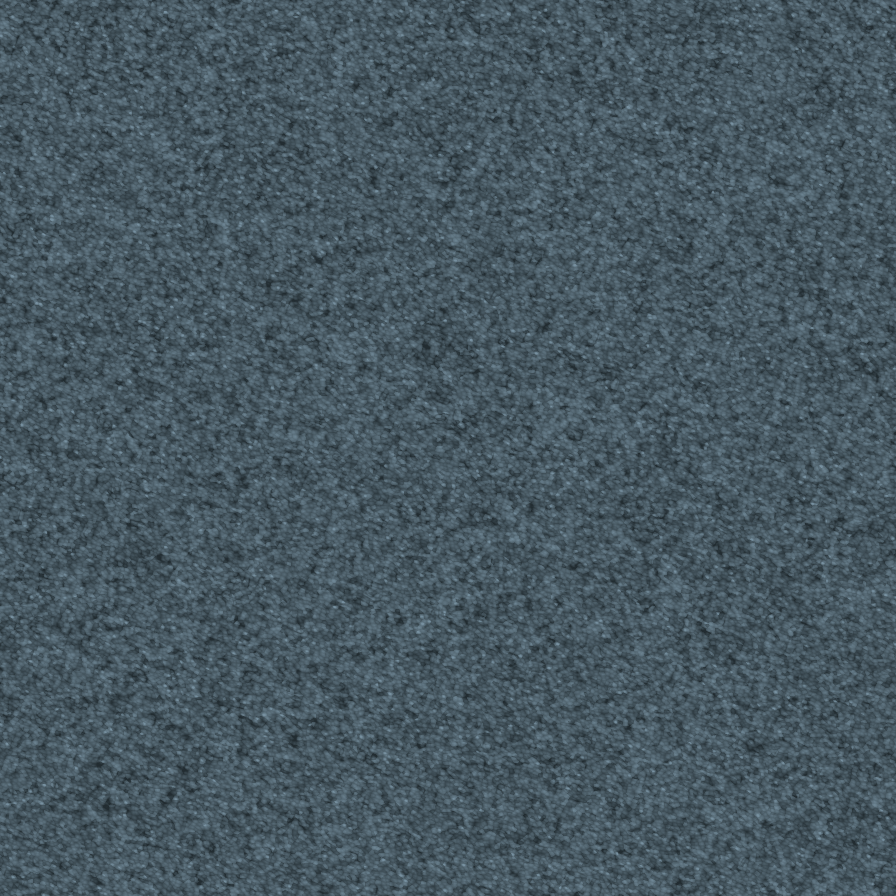
A Shadertoy shader for this texture:

```glsl
// Dense slate-blue pile fabric: tiny slanted tufts from a stretched cell pattern,
// varied in tone and broken by slanted fibre noise, with fine clumps, short dark
// gaps and rare pale tips. Four samples per pixel keep the grain smooth.

#define DARK_BLUE   vec3(0.209, 0.263, 0.292)
#define LIGHT_BLUE  vec3(0.360, 0.441, 0.489)
#define TUFT_COUNT  vec2(195.0, 290.0)
#define TUFT_ANGLE  -0.38
#define TUFT_VARY   0.80
#define DOME_SHADE  0.70
#define FIBRE       0.60
#define MOTTLE      0.42
#define GAP_DEPTH   0.45
#define TIP_GLOW    0.40
#define MEAN_TONE   0.455
#define CONTRAST    1.03

vec3 hash3(vec2 p) {
    vec3 q = fract(vec3(p.xyx) * vec3(0.1031, 0.1030, 0.0973));
    q += dot(q, q.yxz + 33.33);
    return fract((q.xxy + q.yzz) * q.zyx);
}

float valueNoise(vec2 p) {
    vec2 cell = floor(p), f = fract(p);
    f = f * f * (3.0 - 2.0 * f);
    float low = mix(hash3(cell).x, hash3(cell + vec2(1, 0)).x, f.x);
    float high = mix(hash3(cell + vec2(0, 1)).x, hash3(cell + vec2(1, 1)).x, f.x);
    return mix(low, high, f.y);
}

mat2 rotation(float angle) {
    float c = cos(angle), s = sin(angle);
    return mat2(c, -s, s, c);
}

// Nearest tuft: x is the distance to its centre, y its random tone
vec2 nearestTuft(vec2 p) {
    vec2 cell = floor(p);
    vec2 best = vec2(9.0, 0.0);
    for (int j = -1; j <= 1; j++) {
        for (int i = -1; i <= 1; i++) {
            vec2 id = cell + vec2(i, j);
            vec3 rnd = hash3(id + 400.0);
            float d = length(id + rnd.xy - p);
            if (d < best.x) best = vec2(d, rnd.z);
        }
    }
    return best;
}

// Short dark gaps between tufts, along the middle level of a fine noise
float gaps(vec2 p) {
    float level = abs(valueNoise(p * vec2(120.0, 165.0) + 71.0) - 0.5);
    float line = 1.0 - smoothstep(0.02, 0.18, level);
    return line * smoothstep(0.50, 0.75, valueNoise(p * 115.0 + 133.0));
}

float fabricTone(vec2 uv) {
    // Tufts, bent a little so that rows do not line up
    vec2 bend = vec2(valueNoise(uv * 60.0 + 9.0), valueNoise(uv * 60.0 + 57.0)) - 0.5;
    vec2 slanted = rotation(TUFT_ANGLE) * (uv + 0.0025 * bend);
    vec2 tuft = nearestTuft(slanted * TUFT_COUNT + 300.0);
    float tone = TUFT_VARY * (tuft.y - 0.5) - DOME_SHADE * (tuft.x - 0.43);

    // Fibre noise that runs across tuft borders
    tone += FIBRE * (valueNoise(slanted * vec2(175.0, 255.0) + 311.0) - 0.5);

    // Mottling, mostly small clumps with very faint broad patches
    vec2 turned = rotation(0.6) * uv;
    tone += MOTTLE * (valueNoise(turned * 125.0 + 217.0) - 0.5);
    tone += MOTTLE * 0.32 * (valueNoise(turned * 55.0 + 129.0) - 0.5);
    tone += MOTTLE * 0.15 * (valueNoise(turned * 11.0 + 141.0) - 0.5);

    // Dark gaps and pale fibre tips
    tone -= GAP_DEPTH * (gaps(slanted + 2.0) - 0.1);
    tone += TIP_GLOW * step(0.98, tuft.y) * (1.0 - smoothstep(0.2, 0.5, tuft.x));
    return MEAN_TONE + CONTRAST * tone;
}

void mainImage(out vec4 fragColor, in vec2 fragCoord) {
    float tone = 0.0;
    for (int k = 0; k < 4; k++) {
        vec2 offset = vec2(k % 2, k / 2) * 0.5 - 0.25;
        tone += 0.25 * fabricTone((fragCoord + offset) / iResolution.y);
    }
    fragColor = vec4(mix(DARK_BLUE, LIGHT_BLUE, clamp(tone, -0.5, 1.7)), 1.0);
}
```
